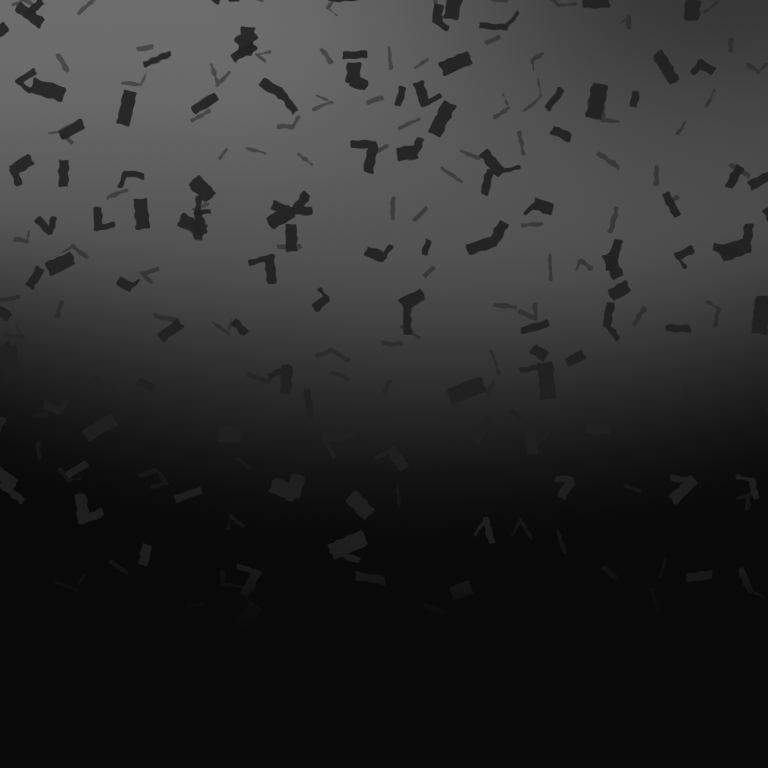
This background is drawn by a WebGL 1 fragment shader. Its source:

```glsl
precision highp float;
uniform vec2 u_resolution;

float hash(vec2 p) {
  return fract(sin(dot(p, vec2(127.1, 311.7))) * 43758.545);
}

vec2 hash2(vec2 p) {
  return vec2(hash(p), hash(p + 37.3));
}

vec2 direction(float angle) {
  return vec2(cos(angle), sin(angle));
}

// Rounded box whose long side follows axis
float chipDistance(vec2 p, vec2 axis, vec2 halfSize) {
  vec2 local = vec2(dot(p, axis), dot(p, vec2(-axis.y, axis.x)));
  vec2 q = abs(local) - halfSize + 0.002;
  return length(max(q, 0.0)) + min(max(q.x, q.y), 0.0) - 0.002;
}

// Nearest chip of a jittered cell grid, some with a second chip at one end
float chipField(vec2 uv, float cellSize, vec2 chipSize, float seed) {
  vec2 cell = floor(uv / cellSize);
  float nearest = 1.0;
  for (int j = -1; j <= 1; j++) {
    for (int i = -1; i <= 1; i++) {
      vec2 id = cell + vec2(float(i), float(j));
      vec2 key = id + seed;
      vec2 center = (id + hash2(key)) * cellSize;
      float crowd = mix(0.35, 0.72, smoothstep(0.25, 0.7, center.y));
      crowd += 0.25 * exp(-14.0 * dot(center - vec2(0.53, 0.95), center - vec2(0.53, 0.95)));
      if (center.y < 0.19 || hash(key + 5.7) > crowd) continue;

      vec2 halfSize = chipSize * mix(vec2(0.6), vec2(1.2), hash2(key + 11.9));
      float angle = 6.283 * hash(key + 19.1);
      vec2 axis = direction(angle);
      vec2 p = uv - center;
      nearest = min(nearest, chipDistance(p, axis, halfSize));

      if (hash(key + 23.5) < 0.38) {
        vec2 branch = direction(angle + mix(0.7, 2.4, hash(key + 29.3)));
        vec2 branchSize = halfSize * vec2(0.85, mix(0.3, 1.0, hash(key + 31.7)));
        vec2 joint = axis * halfSize.x * 0.8 + branch * branchSize.x * 0.7;
        nearest = min(nearest, chipDistance(p - joint, branch, branchSize));
      }
    }
  }
  return nearest;
}

// Gray haze above a curved dark floor
float haze(vec2 uv) {
  float height = uv.y - 0.3 * pow(uv.x - 0.53, 2.0);
  float light = 0.035 + 0.24 * smoothstep(0.27, 0.68, height);
  float leftSide = 1.0 - smoothstep(0.3, 0.9, uv.x + 0.15 * (uv.y - 0.8));
  light += 0.15 * leftSide * smoothstep(0.5, 0.98, uv.y);
  vec2 glow = (uv - vec2(0.8, 0.74)) / vec2(0.3, 0.17);
  light += 0.035 * exp(-dot(glow, glow));
  vec2 corner = (uv - vec2(0.95, 1.05)) / vec2(0.28, 0.18);
  return light - 0.07 * exp(-dot(corner, corner));
}

void main() {
  vec2 uv = gl_FragCoord.xy / u_resolution;
  float shade = haze(uv);
  float soft = max(0.0012, 0.8 / min(u_resolution.x, u_resolution.y));
  float visible = smoothstep(0.17, 0.3, uv.y);

  // Uneven chip edges from layered sines
  float ragged = 0.0006 * sin(uv.x * 310.0 + 3.0 * sin(uv.y * 170.0))
               + 0.0005 * sin(uv.y * 430.0 - uv.x * 120.0);
  float chipShade = 0.125 + 0.02 * smoothstep(0.5, 0.9, uv.y) * (1.0 - uv.x);

  // Faint slivers, then medium and large chips
  for (int layer = 0; layer < 3; layer++) {
    float k = float(layer);
    vec2 chipSize = vec2(0.015 + 0.003 * k, 0.0028 + 0.0033 * k);
    float d = chipField(uv, 0.075 + 0.016 * k, chipSize, 41.0 + 17.0 * k) + ragged;
    float mask = 1.0 - smoothstep(-soft, soft, d);
    shade = mix(shade, chipShade, mask * visible * mix(0.5, 0.94, min(k, 1.0)));
  }

  // Fine grain of overlapping waves softens the gradient
  shade += 0.0015 * sin(uv.x * 913.0 + 5.0 * sin(uv.y * 727.0));
  gl_FragColor = vec4(vec3(shade), 1.0);
}
```
